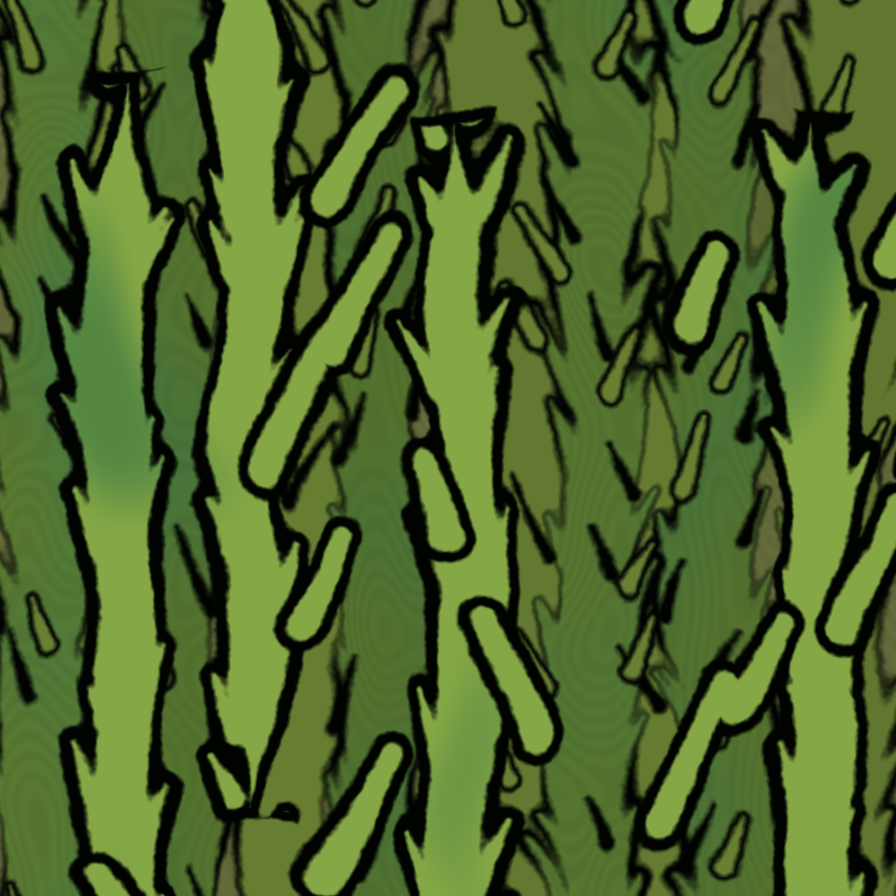
Give the GLSL for this pattern, as a WebGL 2 fragment shader.

```glsl
#version 300 es
precision highp float;
// Draws a dense thicket of upright, toothed green stems and leaflets with dark ink outlines.

uniform vec2 u_resolution;
out vec4 fragColor;

const vec3 INK    = vec3(0.00, 0.01, 0.00);
const vec3 BARK   = vec3(0.385, 0.41, 0.225);
const vec3 OLIVE  = vec3(0.39, 0.475, 0.19);
const vec3 MOSS   = vec3(0.335, 0.455, 0.185);
const vec3 TEAL   = vec3(0.29, 0.46, 0.225);
const vec3 BRIGHT = vec3(0.52, 0.655, 0.27);
const int STEMS = 14;
const int FIRST_MOSS = 5;
const int FIRST_BRIGHT = 10;

vec2 hash2(vec2 p) {
  vec3 q = fract(p.xyx * vec3(0.1031, 0.1030, 0.0973));
  q += dot(q, q.yzx + 33.33);
  return fract((q.xx + q.yz) * q.zy);
}

float cornerSlope(vec2 cell, vec2 offset) {
  float angle = 6.2832 * hash2(cell).x;
  return dot(vec2(cos(angle), sin(angle)), offset);
}

// Gradient noise, roughly -0.7 to 0.7
float noise(vec2 p) {
  vec2 i = floor(p), f = fract(p);
  vec2 u = f * f * f * (f * (f * 6.0 - 15.0) + 10.0);
  vec2 e = vec2(1.0, 0.0);
  return mix(mix(cornerSlope(i, f), cornerSlope(i + e, f - e), u.x),
             mix(cornerSlope(i + e.yx, f - e.yx), cornerSlope(i + 1.0, f - 1.0), u.x), u.y);
}

float smoothMin(float a, float b, float k) {
  float h = max(k - abs(a - b), 0.0) / k;
  return min(a, b) - h * h * k * 0.25;
}

// Tapered capsule growing from root to tip
float leafDistance(vec2 p, vec2 root, vec2 tip, float radius, float taper) {
  vec2 axis = tip - root;
  float h = clamp(dot(p - root, axis) / dot(axis, axis), 0.0, 1.0);
  return length(p - root - axis * h) - radius * mix(1.0, taper, h);
}

// Wavy upright band whose sides carry teeth that point up and out
float stemDistance(vec2 p, float seed, float halfWidth, float tooth, float spacing, vec2 span) {
  float x = p.x - 0.035 * noise(vec2(p.y * 2.5, seed * 7.37));
  float side = x < 0.0 ? 1.0 : 2.0;
  float width = halfWidth * (1.0 + 0.7 * noise(vec2(p.y * 5.0, seed * 3.71 + side * 5.3)));
  float ends = abs(p.y - span.x) - span.y;
  width *= smoothstep(0.0, -0.16, ends);
  float d = abs(x) - width;
  float row = floor(p.y / spacing);
  for (int k = -2; k <= 1; k++) {
    float id = row + float(k);
    vec2 h = hash2(vec2(id + 40.0, seed * 11.0 + side * 3.0));
    vec2 root = vec2(halfWidth * 0.6, (id + h.x) * spacing);
    vec2 tip = root + tooth * (0.5 + 0.7 * h.y) * vec2(0.5, 1.0);
    d = smoothMin(d, leafDistance(vec2(abs(x), p.y), root, tip, tooth * 0.2, 0.2), 0.012);
  }
  return max(d, ends);
}

// Slanted leaves scattered over a jittered grid; each column leans one way
float scatterDistance(vec2 p, vec2 grid, float seed, float keep, float size, float radius, float taper) {
  vec2 cell = floor(p * grid);
  float d = 1.0;
  for (int j = -1; j <= 1; j++) {
    for (int i = -1; i <= 1; i++) {
      vec2 id = cell + vec2(i, j);
      vec2 place = hash2(id + seed), shape = hash2(id + seed + 71.3);
      float lean = hash2(vec2(id.x + seed, seed)).x < 0.35 ? -1.0 : 1.0;
      vec2 middle = (id + 0.15 + 0.7 * place) / grid;
      vec2 reach = size * (0.6 + 0.6 * shape.y) * vec2(lean * mix(0.15, 0.3, place.x), 0.5);
      float leaf = leafDistance(p, middle - reach, middle + reach, radius, taper);
      d = min(d, shape.x < keep ? leaf : 1.0);
    }
  }
  return d;
}

// Lays an ink rim around a shape, then its fill
vec3 paint(vec3 under, vec3 fill, float d, float rim, float soft) {
  vec3 inked = mix(INK, under, smoothstep(rim - soft, rim + soft, d));
  return mix(fill, inked, smoothstep(-soft, soft, d));
}

void main() {
  vec2 uv = gl_FragCoord.xy / u_resolution.y;
  vec2 p = uv + 0.016 * vec2(noise(uv * vec2(9.0, 7.0)), noise(uv * 8.0 + 31.0));
  float patches = noise(uv * vec2(5.0, 3.0) + 17.0);
  float ragged = 0.003 * noise(uv * 45.0) + 0.0016 * noise(uv * 150.0);
  float rings = 1.0 + 0.025 * sin(70.0 * noise(uv * vec2(9.0, 5.0) + 5.0));
  float pressure = smoothstep(-0.35, 0.3, noise(uv * vec2(9.0, 6.0) + 50.0));

  vec3 color = mix(BARK, OLIVE * 0.85, smoothstep(0.0, 0.4, patches)) * rings;

  // Stems from back to front, spread by the golden ratio
  for (int i = 0; i < STEMS; i++) {
    float seed = float(i) + 1.0;
    vec2 h = hash2(vec2(seed, 9.0));
    vec2 q = p - vec2(fract(0.1 + float(i) * 0.618), 0.0);
    if (i < FIRST_BRIGHT) {
      bool back = i < FIRST_MOSS;
      vec3 leafy = mix(MOSS, TEAL, smoothstep(-0.1, 0.4, patches));
      vec3 fill = (back ? OLIVE : leafy * rings) * (0.96 + 0.1 * h.x);
      float d = stemDistance(q, seed, back ? 0.052 : 0.042, 0.075, 0.085, vec2(0.5, 1.0));
      color = paint(color, fill, d + ragged, mix(0.002, 0.012, pressure), 0.005);
    } else {
      // Ink slits and olive sprigs lie just behind the bright stems
      if (i == FIRST_BRIGHT) {
        float slit = scatterDistance(p, vec2(11.0, 10.0), 3.0, 0.48, 0.075, 0.008, 0.3);
        color = mix(INK, color, smoothstep(-0.004, 0.005, slit + ragged));
        float sprig = scatterDistance(p, vec2(8.0, 9.0), 23.0, 0.4, 0.07, 0.009, 0.3);
        color = paint(color, OLIVE * 1.06, sprig + ragged, 0.006, 0.004);
      }
      vec2 span = vec2(0.3 + 0.4 * h.x, 0.45 + 0.15 * h.y);
      vec3 fill = mix(BRIGHT, TEAL * 1.15, smoothstep(0.2, 0.5, patches));
      float d = stemDistance(q, seed, 0.034, 0.065, 0.14, span);
      color = paint(color, fill, d + ragged, 0.012 + 0.004 * pressure, 0.003);
    }
  }

  // Bright leaflets in front
  float leaflet = scatterDistance(p, vec2(4.5, 5.0), 47.0, 0.5, 0.13, 0.019, 0.65);
  color = paint(color, BRIGHT, leaflet + ragged, 0.013, 0.003);

  fragColor = vec4(color, 1.0);
}
```
